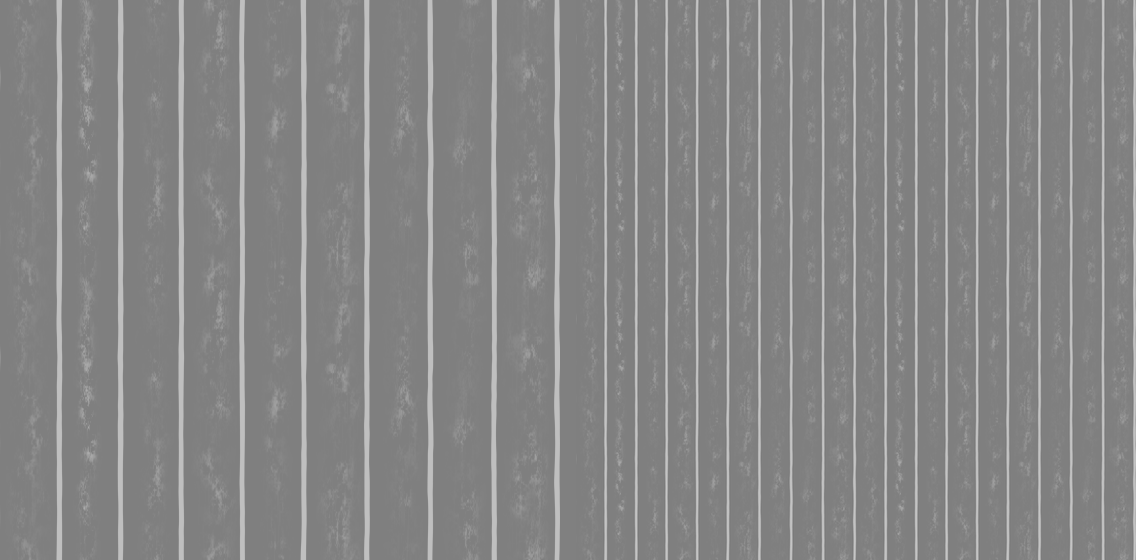
Left: one tile. Right: repeated 2 by 2.
Give the GLSL for this texture map, as a WebGL 1 fragment shader.

```glsl
precision highp float;
// Grey vertical planks split by thin pale, slightly wavy seams, with faint chalky wear down each middle.

uniform vec2 u_resolution;

const float PLANKS = 9.0;          // planks across
const float REPEATS = 2.0;         // wear repeats down
const vec3 BASE_COLOR = vec3(0.499);
const vec3 SEAM_COLOR = vec3(0.75);
const vec3 WEAR_COLOR = vec3(0.78);

// Lengths below are in plank widths
const float SEAM_SHIFT = -0.079;
const float SEAM_SPREAD = 0.037;
const float SEAM_PHASE = 0.4;
const float SEAM_HALF_WIDTH = 0.040;
const float SEAM_WOBBLE = 0.02;
const float SEAM_FEATHER = 0.009;
const float WEAR_CENTER = 0.06;
const float WEAR_WIDTH = 0.18;

const float WEAR_STRENGTH = 0.5;
const float BRIGHT_PLANK = 1.0;    // the plank with the heaviest wear
const float BRIGHT_GAIN = 1.7;
const float TAU = 6.28318;

float hash(vec2 p) {
  return fract(sin(dot(p, vec2(127.1, 311.7))) * 43758.5453);
}

// Value noise that wraps vertically after rows cells
float noise(vec2 p, float rows, float seed) {
  vec2 cell = floor(p);
  vec2 f = fract(p);
  f = f * f * (3.0 - 2.0 * f);
  float y0 = mod(cell.y, rows);
  float y1 = mod(cell.y + 1.0, rows);
  float x = cell.x + seed * 17.3;
  float low = mix(hash(vec2(x, y0)), hash(vec2(x + 1.0, y0)), f.x);
  float high = mix(hash(vec2(x, y1)), hash(vec2(x + 1.0, y1)), f.x);
  return mix(low, high, f.y);
}

// Layered noise on cells taller than wide, weighted towards the fine layers
float fractalNoise(vec2 p, float seed) {
  vec2 cells = vec2(8.0, 19.0);
  float sum = 0.0;
  float weight = 0.32;
  for (int i = 0; i < 4; i++) {
    sum += weight * noise(p * cells, cells.y, seed + float(i) * 3.1);
    cells *= 2.0;
    weight *= 0.85;
  }
  return sum / 1.02;
}

// Coverage of the nearest seam
float seamMask(float across, float v) {
  float index = floor(across - SEAM_SHIFT + 0.5);
  float id = mod(index, PLANKS);
  float center = index + SEAM_SHIFT + SEAM_SPREAD * cos(TAU * (id - SEAM_PHASE) / PLANKS);
  center += SEAM_WOBBLE * (noise(vec2(0.5, v * 7.0), 7.0, id + 40.0) - 0.5);
  center += 0.3 * SEAM_WOBBLE * (noise(vec2(0.5, v * 29.0), 29.0, id + 60.0) - 0.5);
  float halfWidth = SEAM_HALF_WIDTH
    + 0.01 * (noise(vec2(0.5, v * 11.0), 11.0, id + 80.0) - 0.5);
  float feather = max(SEAM_FEATHER, 0.7 * PLANKS / u_resolution.x);
  return 1.0 - smoothstep(halfWidth - feather, halfWidth + feather, abs(across - center));
}

// Scuffed patches, a thin haze and fine vertical scratches
float wearMask(float across, float v) {
  float shifted = across - SEAM_SHIFT;
  float index = floor(shifted);
  float id = mod(index, PLANKS);
  vec2 p = vec2(shifted - index, v);
  float bright = 1.0 - step(0.5, abs(id - BRIGHT_PLANK));

  float drift = 0.12 * (noise(vec2(0.5, v * 5.0), 5.0, id + 100.0) - 0.5);
  float width = WEAR_WIDTH * mix(0.8 + 0.5 * hash(vec2(id, 5.0)), 0.55, bright);
  float offset = (p.x - 0.5 - WEAR_CENTER * (1.0 - bright) - drift) / width;
  float band = exp(-offset * offset) * smoothstep(0.1, 0.2, p.x)
    * (1.0 - smoothstep(0.85, 0.95, p.x));

  float patches = noise(p * vec2(5.0, 9.0), 9.0, id + 120.0);
  patches = 0.15 + 0.85 * smoothstep(0.35, 0.95, patches + 0.1 * bright);
  float chalk = smoothstep(0.4, 0.85, fractalNoise(p, id + 140.0));
  float scratch = noise(p * vec2(45.0, 13.0), 13.0, id + 160.0);
  scratch = 0.1 * smoothstep(0.6, 1.0, scratch);

  float strength = WEAR_STRENGTH * (0.75 + 0.5 * hash(vec2(id, 9.0)));
  strength *= mix(1.0, BRIGHT_GAIN, bright);
  float wear = strength * band * (patches * chalk * 1.7 + scratch);
  return wear / (1.0 + 0.6 * wear);
}

void main() {
  vec2 uv = gl_FragCoord.xy / u_resolution;
  float across = uv.x * PLANKS;
  float v = fract(uv.y * REPEATS);

  vec3 color = mix(BASE_COLOR, WEAR_COLOR, wearMask(across, v));
  color = mix(color, SEAM_COLOR, seamMask(across, v));
  gl_FragColor = vec4(color, 1.0);
}
```
